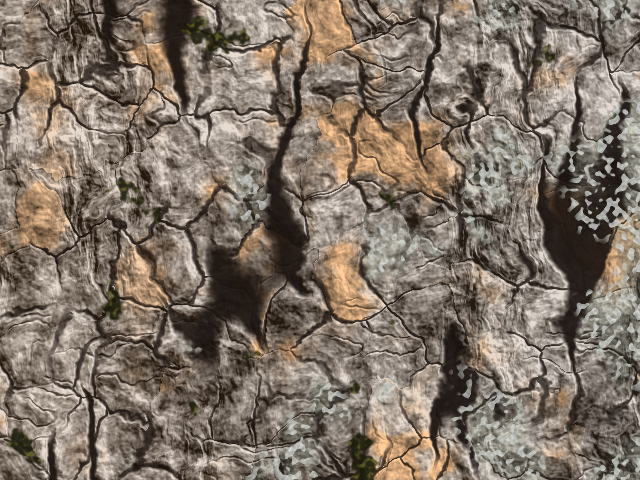
Write a WebGL 2 fragment shader that draws this texture.

```glsl
#version 300 es
precision highp float;
// Weathered tree bark: cracked plates, fibrous furrows, exposed wood, lichen and moss.
uniform vec2 u_resolution;
out vec4 fragColor;

struct Bark { float height, crack, seam, fibre, strands, relief, plateTone; };

vec2 hash2(vec2 p) {
    vec3 q = fract(p.xyx * vec3(.1031, .1030, .0973));
    q += dot(q, q.yzx + 33.33);
    return fract((q.xx + q.yz) * q.zy);
}

float cornerSlope(vec2 cell, vec2 offset) {
    return dot(hash2(cell) * 2. - 1., offset);
}

float gradientNoise(vec2 p) {
    vec2 i = floor(p), f = fract(p);
    vec2 u = f * f * f * (f * (f * 6. - 15.) + 10.);
    vec2 e = vec2(1, 0);
    return 2. * mix(
        mix(cornerSlope(i, f), cornerSlope(i + e, f - e), u.x),
        mix(cornerSlope(i + e.yx, f - e.yx), cornerSlope(i + 1., f - 1.), u.x), u.y);
}

float fbm(vec2 p) {
    float sum = 0., amplitude = .5;
    for (int i = 0; i < 5; i++) {
        sum += amplitude * gradientNoise(p);
        p = p * 2.03 + 17.3;
        amplitude *= .5;
    }
    return sum;
}

// Voronoi cells: x = distance to border, y = how vertical that border is, zw = cell id.
vec4 plates(vec2 p) {
    vec2 cell = floor(p), f = fract(p), id = cell, toCentre = vec2(0);
    float best = 9.;
    for (int y = -1; y <= 1; y++) for (int x = -1; x <= 1; x++) {
        vec2 g = vec2(x, y), r = g + hash2(cell + g) - f;
        if (dot(r, r) < best) { best = dot(r, r); toCentre = r; id = cell + g; }
    }
    vec2 border = vec2(9, 0);
    for (int y = -2; y <= 2; y++) for (int x = -2; x <= 2; x++) {
        vec2 g = vec2(x, y), r = g + hash2(cell + g) - f, across = r - toCentre;
        if (dot(across, across) > 1e-4) {
            vec2 n = normalize(across);
            float d = dot(.5 * (r + toCentre), n);
            if (d < border.x) border = vec2(d, abs(n.x));
        }
    }
    return vec4(border, id);
}

Bark bark(vec2 p) {
    Bark b;
    vec2 q = p + .06 * vec2(fbm(p * 6.), fbm(p * 6. + 40.));

    // Vertical bands of loose fibre, denser to the right
    b.fibre = smoothstep(.1, .5, gradientNoise(q * vec2(4., .9) + 3.)
            + .35 * smoothstep(.8, 1.2, p.x));
    b.strands = fbm(q * vec2(55., 9.));

    // Plate borders: wide when vertical, thin when level
    vec4 plate = plates(q * vec2(9., 8.));
    b.plateTone = hash2(plate.zw + 7.).x;
    float width = mix(.03, .08, plate.y) * (.6 + .8 * smoothstep(-.3, .5, gradientNoise(q * 5.)));
    b.crack = (1. - smoothstep(.2 * width, width, plate.x))
            * smoothstep(-.5, .15, gradientNoise(q * 7. + 60.));

    // Fine level splits across the plates
    float split = abs(gradientNoise(q * vec2(9., 20.) + 5.));
    b.crack = max(b.crack, .6 * (1. - smoothstep(.01, .1, split)) * (1. - b.fibre)
            * smoothstep(0., .4, gradientNoise(q * 6. + 30.)));

    // Deep broken furrows along the trunk
    float seamWidth = .02 + .22 * max(0., gradientNoise(p * vec2(3., 2.5) + 21.) + .05);
    float seamDistance = abs(gradientNoise(q * vec2(5., 1.3) + 8.));
    b.seam = (1. - smoothstep(.3 * seamWidth, seamWidth, seamDistance))
           * smoothstep(.02, .07, seamWidth);

    b.relief = fbm(q * 16.);
    b.height = .25 * smoothstep(0., .35, plate.x) + .15 * b.plateTone + .5 * b.relief
             + .35 * b.fibre * b.strands - .4 * b.crack - .5 * b.seam;
    return b;
}

void main() {
    vec2 p = gl_FragCoord.xy / u_resolution.y;
    Bark b = bark(p);
    float lit = b.height - bark(p + vec2(.002, .0034)).height;
    float grain = gradientNoise(p * 130.);

    // Brightness from relief, plate tone and grain
    float tone = .53 + clamp(lit * 1.8, -.2, .2) + .35 * b.relief + .3 * fbm(p * 3. + 11.)
               + .3 * fbm(p * 40.) + .1 * grain + .16 * (b.plateTone - .5)
               + b.fibre * (.35 * b.strands - .07);
    float dark = max(b.seam * .92, b.crack * .75);
    vec3 color = clamp(tone, .1, .86) + vec3(.042, -.003, -.042) * mix(1.15, .7, p.x / 1.333);

    // Exposed orange wood, gathered near the middle
    float bare = fbm(p * 5. + 73.) + .3 * (b.plateTone - .5) - .25 * abs(p.x - .75) + .06;
    float wood = .3 * smoothstep(.0, .25, bare) + .65 * smoothstep(.2, .32, bare);
    float woodTone = clamp(.53 + .7 * (tone - .53), .15, .8);
    color = mix(color, woodTone * vec3(1.28, 1., .73), wood * (1. - .5 * b.fibre));
    color = mix(color, vec3(.1, .07, .055), dark);

    // Pale crusty lichen over a grey-green film
    float patches = smoothstep(.1, .32, fbm(p * 4. + 131.) + .3 * (p.x - .75));
    float flakes = smoothstep(.08, .3, gradientNoise(p * 65.) + .4 * gradientNoise(p * 28.));
    color = mix(color, vec3(.5, .52, .47) * (.5 + tone), .4 * patches * (1. - dark));
    color = mix(color, vec3(.77, .78, .76) + .12 * grain, .85 * patches * flakes);

    // Small dark tufts of moss
    float moss = smoothstep(.4, .5, fbm(p * 6. + 207.) + .06 * gradientNoise(p * 60.)
               + .08 * (.5 - p.x));
    vec3 mossColor = mix(vec3(.1, .1, .04), vec3(.36, .35, .13),
                         smoothstep(-.1, .8, gradientNoise(p * 85.)));
    color = mix(color, mossColor, .9 * moss);

    fragColor = vec4(clamp(color, 0., 1.), 1.);
}
```
